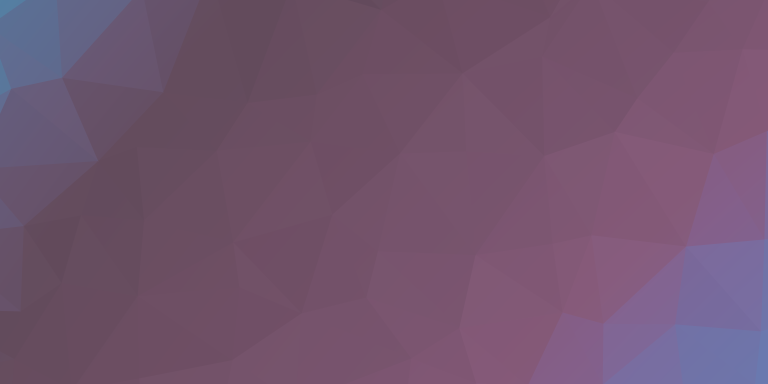
Write a Shadertoy shader that draws this background.

```glsl
// A low-poly field of soft facets running from blue through plum and rose to blue.
// A jittered lattice is split into triangles; each takes the colour of a curved
// diagonal gradient at its middle, with edges blended by pixel coverage.

const float CELLS = 5.0;         // lattice cells per canvas height
const float JITTER = 0.72;       // full width of the vertex displacement
const float FACET_MIX = 0.78;    // flat facet colour against smooth gradient
const float TINT = 0.016;        // random brightness spread of the facets

const vec3 TEAL_BLUE  = vec3(0.33, 0.50, 0.64);
const vec3 SLATE      = vec3(0.375, 0.42, 0.565);
const vec3 DUSK       = vec3(0.41, 0.34, 0.45);
const vec3 DARK_PLUM  = vec3(0.388, 0.295, 0.362);
const vec3 PLUM       = vec3(0.425, 0.305, 0.385);
const vec3 MAUVE      = vec3(0.47, 0.33, 0.43);
const vec3 ROSE       = vec3(0.525, 0.352, 0.475);
const vec3 VIOLET     = vec3(0.52, 0.38, 0.55);
const vec3 PERIWINKLE = vec3(0.475, 0.42, 0.62);
const vec3 SKY_BLUE   = vec3(0.42, 0.48, 0.69);

vec2 hash2(vec2 p) {
    vec3 q = fract(p.xyx * vec3(0.1031, 0.1030, 0.0973));
    q += dot(q, q.yzx + 33.33);
    return fract((q.xx + q.yz) * q.zy);
}

float cross2(vec2 a, vec2 b) {
    return a.x * b.y - a.y * b.x;
}

float ramp(float start, float end, float t) {
    return clamp((t - start) / (end - start), 0.0, 1.0);
}

// Colour at a point of the canvas, x in 0..2 and y in 0..1
vec3 gradient(vec2 p) {
    float t = p.x + (1.0 - p.y) * (0.8 + 0.23 * p.x);
    vec3 c = mix(TEAL_BLUE, SLATE, ramp(0.0, 0.18, t));
    c = mix(c, DUSK, ramp(0.18, 0.42, t));
    c = mix(c, DARK_PLUM, ramp(0.42, 0.62, t));
    c = mix(c, PLUM, ramp(0.72, 1.15, t));
    c = mix(c, MAUVE, ramp(1.15, 1.83, t));
    c = mix(c, ROSE, ramp(1.83, 2.40, t));
    c = mix(c, VIOLET, ramp(2.42, 2.57, t));
    c = mix(c, PERIWINKLE, ramp(2.57, 2.80, t));
    return mix(c, SKY_BLUE, ramp(2.80, 3.15, t));
}

vec2 latticeVertex(vec2 id) {
    return id + (hash2(id + 17.0) - 0.5) * JITTER;
}

// Signed distance to the line a-b, positive on its left
float edgeDistance(vec2 p, vec2 a, vec2 b) {
    return cross2(b - a, p - a) / max(length(b - a), 0.0001);
}

// Facet colour in rgb, weighted by its coverage in w
vec4 facet(vec2 p, vec2 a, vec2 b, vec2 c, float pixel) {
    float side = sign(cross2(b - a, c - a));
    float inside = min(side * edgeDistance(p, a, b),
                   min(side * edgeDistance(p, b, c), side * edgeDistance(p, c, a)));
    float coverage = clamp(inside / pixel + 0.5, 0.0, 1.0);
    vec2 middle = (a + b + c) / 3.0;
    float tint = (hash2(floor(middle * 64.0)).x - 0.5) * TINT;
    return vec4(gradient(middle / CELLS) + tint, 1.0) * coverage;
}

// Both triangles of one lattice cell, split along its shorter diagonal
vec4 cellFacets(vec2 p, vec2 id, float pixel) {
    vec2 a = latticeVertex(id);
    vec2 b = latticeVertex(id + vec2(1.0, 0.0));
    vec2 c = latticeVertex(id + vec2(1.0, 1.0));
    vec2 d = latticeVertex(id + vec2(0.0, 1.0));
    if (distance(a, c) < distance(b, d)) {
        return facet(p, a, b, c, pixel) + facet(p, a, c, d, pixel);
    }
    return facet(p, a, b, d, pixel) + facet(p, b, c, d, pixel);
}

void mainImage(out vec4 fragColor, in vec2 fragCoord) {
    vec2 canvas = fragCoord / iResolution.xy * vec2(2.0, 1.0);
    vec2 p = canvas * CELLS;
    float pixel = CELLS / iResolution.y;

    // Displaced triangles can reach into the neighbouring cells
    vec4 sum = vec4(0.0);
    for (int y = -1; y <= 1; y++) {
        for (int x = -1; x <= 1; x++) {
            sum += cellFacets(p, floor(p) + vec2(float(x), float(y)), pixel);
        }
    }

    vec3 smoothColor = gradient(canvas);
    vec3 facetColor = sum.w > 0.001 ? sum.rgb / sum.w : smoothColor;
    fragColor = vec4(mix(smoothColor, facetColor, FACET_MIX), 1.0);
}
```
